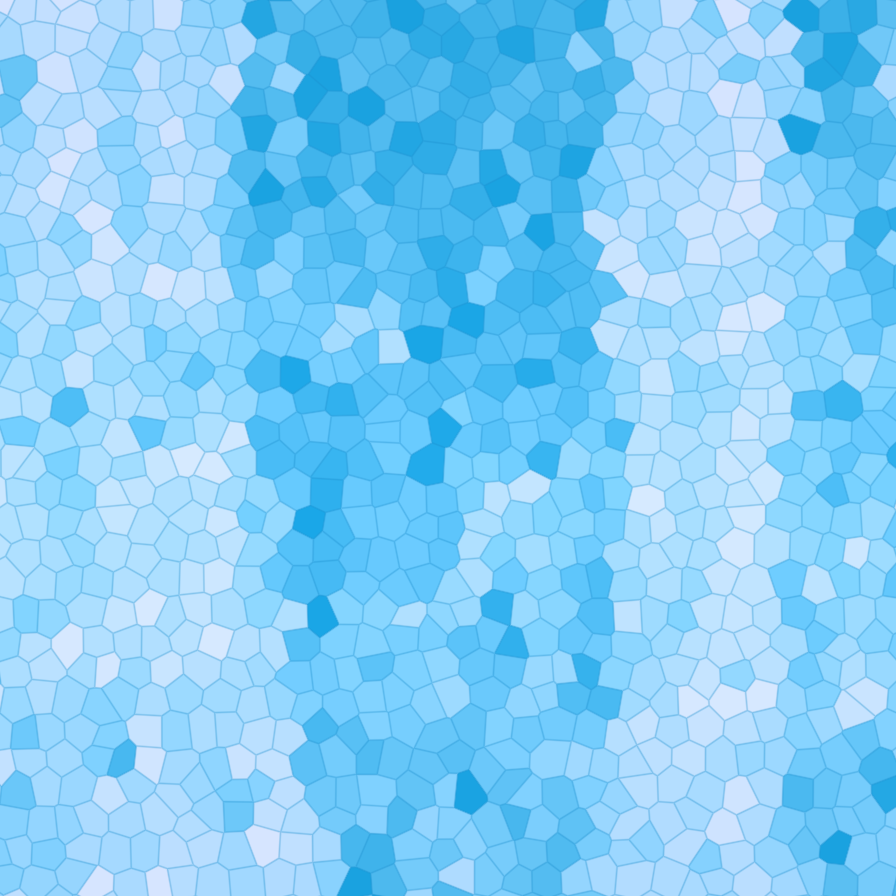
Reproduce this pattern procedurally as a Shadertoy shader.

```glsl
// Pale and deep blue mosaic of irregular polygon cells with vertical streaks.
#define CELLS 30.0          // cells across the canvas height
#define JITTER 0.66         // irregularity of the cell sites
#define LINE_WIDTH 0.025    // half width of the seams, in cells
#define LINE_STRENGTH 0.38  // opacity of the seams
#define STREAK_SCALE vec2(17.0, 3.2)
#define STREAK_AMOUNT 0.36
#define GRAIN 0.13          // ordinary tone variation per cell
#define OUTLIERS 0.30       // rare very light or dark cells

const vec3 DEEP_BLUE = vec3(0.10, 0.63, 0.87);
const vec3 SKY_BLUE  = vec3(0.50, 0.81, 0.985);
const vec3 PALE_BLUE = vec3(0.81, 0.885, 1.00);
const vec3 SEAM_BLUE = vec3(0.10, 0.55, 0.80);

vec2 hash2(vec2 p) {
    vec3 q = fract(p.xyx * vec3(0.1031, 0.1030, 0.0973));
    q += dot(q, q.yzx + 33.33);
    return fract((q.xx + q.yz) * q.zy);
}

float gradientDot(vec2 corner, vec2 offset) {
    float angle = 6.2832 * hash2(corner + 71.0).x;
    return dot(vec2(cos(angle), sin(angle)), offset);
}

float gradientNoise(vec2 p) {
    vec2 i = floor(p), f = fract(p);
    vec2 u = f * f * f * (f * (f * 6.0 - 15.0) + 10.0);
    vec2 e = vec2(1.0, 0.0);
    return mix(mix(gradientDot(i, f), gradientDot(i + e, f - e), u.x),
               mix(gradientDot(i + e.yx, f - e.yx), gradientDot(i + 1.0, f - 1.0), u.x), u.y);
}

// Jittered site of a cell; every other row is shifted by half a cell.
vec2 cellSite(vec2 id) {
    return id + 0.5 + vec2(0.5 * mod(id.y, 2.0) - 0.25, 0.0)
         + JITTER * (hash2(id + 19.0) - 0.5);
}

// Broad tone: 0 is deep blue, 1 is pale blue.
float broadTone(vec2 p) {
    float leftEdge = mix(0.37, 0.25, smoothstep(0.0, 0.7, p.y));
    float centre = smoothstep(leftEdge - 0.04, leftEdge + 0.03, p.x)
                 * (1.0 - smoothstep(0.65, 0.71, p.x));
    float side = smoothstep(0.85, 0.92, p.x);
    float paleBand = smoothstep(0.68, 0.73, p.x) * (1.0 - side);
    return 0.75 + 0.06 * paleBand - centre * (0.31 + 0.30 * p.y * p.y)
         - side * (0.20 + 0.22 * p.y);
}

vec3 cellColor(vec2 id) {
    vec2 p = cellSite(id) / CELLS;
    float h = 2.0 * hash2(id + 137.0).x - 1.0;
    float tone = broadTone(p) + STREAK_AMOUNT * gradientNoise(p * STREAK_SCALE + 5.3)
               + GRAIN * h + OUTLIERS * pow(abs(h), 8.0) * sign(h);
    tone = clamp(tone, 0.0, 1.05);
    vec3 color = mix(DEEP_BLUE, SKY_BLUE, min(2.0 * tone, 1.0));
    color = mix(color, PALE_BLUE, max(2.0 * tone - 1.0, 0.0));
    // Soft glow at mid height
    float glow = exp(-9.0 * (p.y - 0.45) * (p.y - 0.45));
    return min(color + vec3(0.0, 0.025, 0.04) * glow, 1.0);
}

void mainImage(out vec4 fragColor, in vec2 fragCoord) {
    vec2 p = CELLS * fragCoord / iResolution.y;
    float pixel = CELLS / iResolution.y;
    vec2 base = floor(p);

    // Nearest site
    vec2 nearId = base, nearSite = vec2(0.0);
    float nearest = 1e5;
    for (int y = -2; y <= 2; y++)
    for (int x = -2; x <= 2; x++) {
        vec2 id = base + vec2(x, y);
        vec2 site = cellSite(id);
        float d = dot(site - p, site - p);
        if (d < nearest) { nearest = d; nearId = id; nearSite = site; }
    }

    // Distance to the closest seam and the cell behind it
    vec2 otherId = nearId;
    float seam = 1e5;
    for (int y = -2; y <= 2; y++)
    for (int x = -2; x <= 2; x++) {
        vec2 id = nearId + vec2(x, y);
        if (x == 0 && y == 0) continue;
        vec2 site = cellSite(id);
        float d = dot(0.5 * (site + nearSite) - p, normalize(site - nearSite));
        if (d < seam) { seam = d; otherId = id; }
    }

    // Blend across the seam, then draw the thin line
    float blend = 0.5 * (1.0 - smoothstep(0.0, 0.8 * pixel, seam));
    vec3 color = mix(cellColor(nearId), cellColor(otherId), blend);
    float line = 1.0 - smoothstep(LINE_WIDTH - pixel, LINE_WIDTH + pixel, seam);
    color = mix(color, SEAM_BLUE, LINE_STRENGTH * line);
    fragColor = vec4(color, 1.0);
}
```
